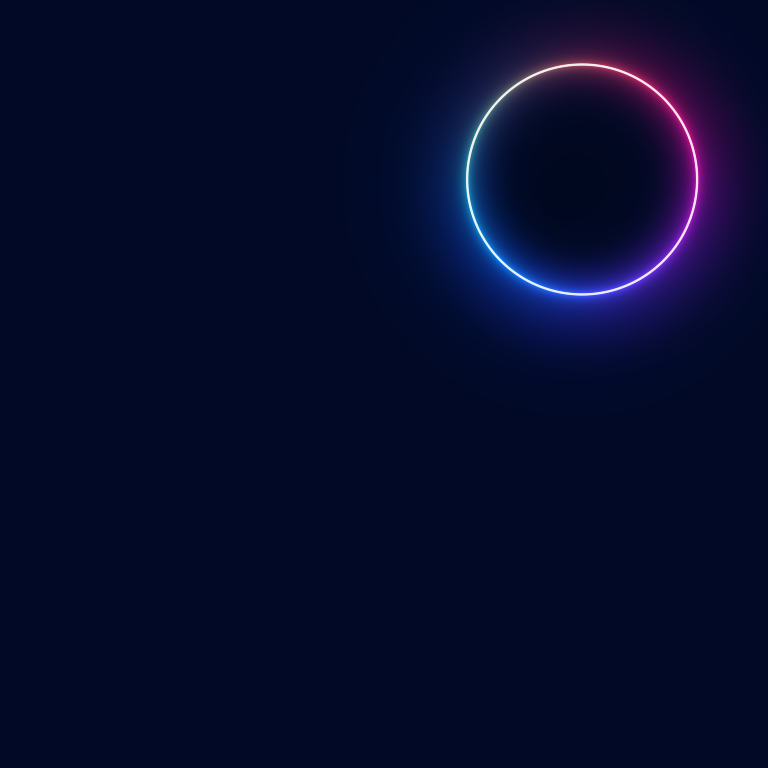
A WebGL 1 fragment shader for this background:

```glsl
precision highp float;
// A thin white neon ring with a spectral halo on a deep navy ground.
// The ring is a circle distance; its hue turns with direction, and
// tight, medium and wide falloffs of that distance build the glow.

uniform vec2 u_resolution;

// Cosine of the angle between a unit direction and a heading in degrees.
float facing(vec2 dir, float heading) {
  float a = radians(heading);
  return dot(dir, vec2(cos(a), sin(a)));
}

// Red above right, green at the left, blue below.
vec3 neonHue(vec2 dir) {
  return vec3(0.43 + 0.39 * facing(dir, 38.0),
              0.30 + 0.28 * facing(dir, 187.0),
              0.50 + 0.30 * facing(dir, 272.0));
}

// Softer violet and blue light that spreads far from the ring.
vec3 hazeHue(vec2 dir) {
  return vec3(0.10 + 0.08 * facing(dir, 20.0),
              0.035 + 0.035 * facing(dir, 215.0),
              0.17 + 0.11 * facing(dir, 260.0));
}

void main() {
  float side = min(u_resolution.x, u_resolution.y);
  vec2 uv = gl_FragCoord.xy / u_resolution;
  vec2 p = (uv - vec2(0.758, 0.7663)) * u_resolution / side;
  float radius = length(p);
  vec2 dir = p / max(radius, 0.0001);
  float signedDist = radius - 0.1497;
  float dist = abs(signedDist);
  float outside = smoothstep(-0.01, 0.01, signedDist);

  // Navy ground, slightly darker within the ring
  vec3 color = vec3(0.002, 0.037, 0.153);
  color *= 1.0 - 0.18 * (1.0 - smoothstep(0.04, 0.15, radius));

  // Wide haze, broader outside than inside
  float spread = mix(0.038, 0.068, outside);
  color += hazeHue(dir) * exp(-pow(dist / spread, 2.0));

  // Medium and tight spectral glow
  vec3 neon = neonHue(dir);
  color += neon * (0.30 * exp(-dist / 0.018) + 0.55 * exp(-dist / 0.006));

  // White core with a smooth edge
  float pixel = 1.0 / side;
  float core = 1.0 - smoothstep(0.0014 - 0.5 * pixel, 0.0014 + 0.7 * pixel, dist);
  color = mix(color, mix(vec3(1.0), neon, 0.1), core);

  gl_FragColor = vec4(clamp(color, 0.0, 1.0), 1.0);
}
```
